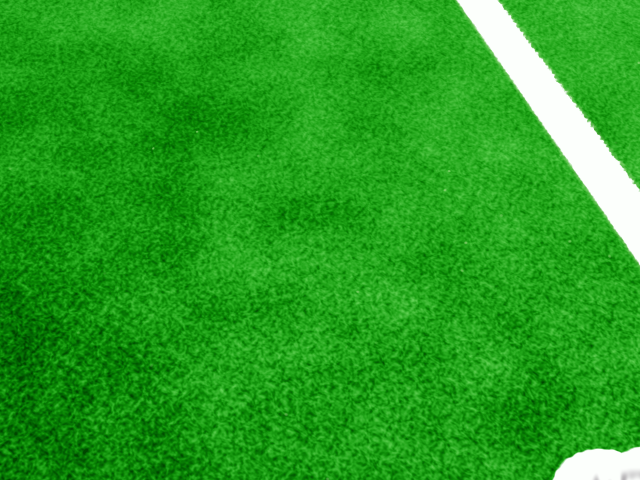
This texture is drawn by a Shadertoy shader. Its source:

```glsl
// Artificial turf with a white boundary stripe and a pale rounded object in the corner.
// Layered gradient noise makes the blades, soft Gaussian patches make the worn areas,
// and signed distances cut out the stripe and the object.

const vec3 DEEP_GREEN  = vec3(0.00, 0.27, 0.00);
const vec3 SHADE_GREEN = vec3(0.01, 0.40, 0.01);
const vec3 MID_GREEN   = vec3(0.04, 0.53, 0.02);
const vec3 LIT_GREEN   = vec3(0.13, 0.65, 0.10);
const vec3 PALE_GREEN  = vec3(0.38, 0.82, 0.33);
const vec3 WHITE       = vec3(0.99, 1.00, 0.99);
const float BLADE_FREQ  = 100.0;  // blades per canvas height at the bottom
const float PERSPECTIVE = 30.0;   // extra blade density towards the top
const float BLADE_DEPTH = 0.50;
const float CLUMP_DEPTH = 0.20;
const float FLECK_RATE  = 0.006;
const vec2 STRIPE_LEFT  = vec2(0.951, 0.692); // x at the top, slope going down
const vec2 STRIPE_RIGHT = vec2(1.037, 0.745);

// Patches: centre x, centre y, radius, brightness
const int PATCH_COUNT = 12;
const vec4 PATCHES[PATCH_COUNT] = vec4[](
    vec4(0.66, 0.73, 0.06, 0.16), vec4(0.50, 0.62, 0.07, 0.11),
    vec4(0.50, 0.46, 0.07, 0.15), vec4(0.77, 0.41, 0.10, 0.17),
    vec4(0.35, 0.38, 0.06, 0.14), vec4(0.62, 0.28, 0.07, 0.13),
    vec4(0.46, 0.17, 0.09, 0.17), vec4(1.04, 0.24, 0.06, 0.17),
    vec4(0.98, 0.70, 0.13, 0.15), vec4(0.04, 0.38, 0.13, -0.16),
    vec4(0.36, 0.74, 0.15, -0.09), vec4(1.15, 0.15, 0.10, -0.17));

float hash(vec2 cell) {
    vec3 v = fract(vec3(cell.xyx) * 0.1031);
    v += dot(v, v.yzx + 33.33);
    return fract((v.x + v.y) * v.z);
}

float cornerSlope(vec2 cell, vec2 offset) {
    float angle = 6.2832 * hash(cell);
    return dot(vec2(cos(angle), sin(angle)), offset);
}

float gradientNoise(vec2 p) {
    vec2 cell = floor(p), f = fract(p);
    vec2 u = f * f * f * (f * (f * 6.0 - 15.0) + 10.0);
    vec2 e = vec2(1.0, 0.0);
    float low  = mix(cornerSlope(cell, f), cornerSlope(cell + e, f - e), u.x);
    float high = mix(cornerSlope(cell + e.yx, f - e.yx),
                     cornerSlope(cell + 1.0, f - 1.0), u.x);
    return mix(low, high, u.y);
}

float fbm(vec2 p) {
    float sum = 0.0, amplitude = 1.0;
    for (int i = 0; i < 4; i++) {
        sum += amplitude * gradientNoise(p);
        p = mat2(1.6, 1.2, -1.2, 1.6) * p + 17.3;
        amplitude *= 0.55;
    }
    return sum;
}

// Broad light and shade over the pitch
float turfLight(vec2 p) {
    float light = 0.61 + 0.13 * (p.x - 0.67) + 0.10 * (p.y - 0.5);
    light -= 0.16 * (1.0 - smoothstep(0.0, 0.55, length(p * vec2(0.8, 1.0))));
    light += 0.09 * smoothstep(0.75, 1.0, p.y);
    vec2 warped = p + 0.035 * vec2(fbm(p * 9.0), fbm(p * 9.0 + 40.0));
    for (int i = 0; i < PATCH_COUNT; i++) {
        vec2 d = (warped - PATCHES[i].xy) / PATCHES[i].z;
        light += PATCHES[i].w * exp(-dot(d, d));
    }
    return light + CLUMP_DEPTH * fbm(p * vec2(7.0, 10.0) + 5.0);
}

float ramp(float from, float to, float t) {
    return clamp((t - from) / (to - from), 0.0, 1.0);
}

vec3 turfRamp(float t) {
    vec3 col = mix(DEEP_GREEN, SHADE_GREEN, ramp(0.0, 0.22, t));
    col = mix(col, MID_GREEN, ramp(0.22, 0.45, t));
    col = mix(col, LIT_GREEN, ramp(0.45, 0.68, t));
    return mix(col, PALE_GREEN, ramp(0.68, 1.20, t));
}

vec3 turf(vec2 p) {
    vec2 q = vec2(p.x - 0.67, p.y) * (BLADE_FREQ + PERSPECTIVE * p.y);
    q = mat2(0.82, 0.57, -0.57, 0.82) * q;
    q += 0.5 * vec2(gradientNoise(q * 0.31), gradientNoise(q * 0.31 + 50.0));
    float blades = gradientNoise(q) + 0.55 * gradientNoise(q.yx * 0.53 + 31.0)
                 + 0.55 * gradientNoise(q * vec2(1.5, 1.8) + 83.0);
    float contrast = BLADE_DEPTH * mix(1.0, 0.62, smoothstep(0.1, 0.9, p.y));
    vec3 col = turfRamp(turfLight(p) + contrast * blades);

    // Sparse pale flecks
    vec2 cell = floor(q * 0.6);
    vec2 spot = fract(q * 0.6) - 0.3 - 0.4 * vec2(hash(cell + 7.0), hash(cell + 19.0));
    float chance = hash(cell + 71.0);
    float fleck = smoothstep(1.0 - FLECK_RATE, 1.0, chance);
    return mix(col, vec3(0.60, 0.86, 0.50), 0.7 * fleck * smoothstep(0.32, 0.05, length(spot)));
}

float ellipseDistance(vec2 p, vec2 centre, vec2 radii) {
    return (length((p - centre) / radii) - 1.0) * min(radii.x, radii.y);
}

void mainImage(out vec4 fragColor, in vec2 fragCoord) {
    vec2 p = fragCoord / iResolution.y;
    float soft = max(1.0 / iResolution.y, 0.002);
    vec3 col = turf(p);

    // Boundary stripe, nearly straight on the left and tufted on the right
    float down = 1.0 - p.y;
    float fray = gradientNoise(p * 150.0) + 0.5 * gradientNoise(p * 45.0);
    float fromLeft = (p.x - STRIPE_LEFT.x - STRIPE_LEFT.y * down) * 0.82 + 0.002 * fray;
    float toRight = (STRIPE_RIGHT.x + STRIPE_RIGHT.y * down - p.x) * 0.80 + 0.005 * fray;
    float inside = min(fromLeft, toRight);
    col = mix(col, vec3(0.66, 0.86, 0.56), 0.5 * smoothstep(-0.008, 0.0, inside));
    col = mix(col, WHITE, smoothstep(-soft, soft, inside));

    // Pale rounded object with faint grey smudges
    float blob = min(ellipseDistance(p, vec2(1.250, -0.012), vec2(0.100, 0.077)),
                     ellipseDistance(p, vec2(1.345, -0.005), vec2(0.090, 0.075)));
    blob += 0.004 * gradientNoise(p * 60.0);
    float smudge = smoothstep(0.028, 0.0, p.y) * smoothstep(1.225, 1.25, p.x)
                 * smoothstep(-0.1, 0.4, gradientNoise(p * vec2(48.0, 18.0) + 3.0));
    vec3 pale = mix(WHITE, vec3(0.55, 0.53, 0.55), 0.8 * smudge);
    col = mix(col, pale, smoothstep(soft, -soft, blob));

    fragColor = vec4(col, 1.0);
}
```
